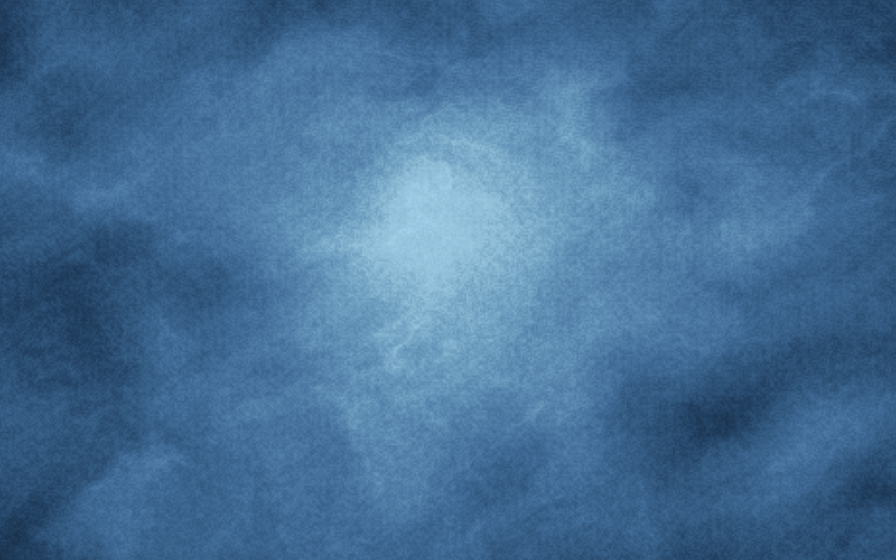
Give the GLSL for this background, as a WebGL 2 fragment shader.

```glsl
#version 300 es
precision highp float;
// A weathered blue wall: a pale off-centre glow fades into dark, blotchy edges.
// Soft tilted pools set the light, warped noise adds stains, ridged noise adds
// pale veins, and fine grain covers it all before a colour ramp is applied.
#define BASE_TONE 0.24
#define GLOW 0.53
#define CORE 0.25
#define VIGNETTE 0.20
#define STAIN 0.62
#define VEIN 0.17
#define GRAIN 0.24
#define GRAIN_SCALE 290.0

uniform vec2 u_resolution;
out vec4 fragColor;

const vec3 TONES[6] = vec3[6](
  vec3(0.13, 0.25, 0.38), vec3(0.19, 0.34, 0.49), vec3(0.25, 0.42, 0.59),
  vec3(0.33, 0.51, 0.67), vec3(0.43, 0.62, 0.75), vec3(0.56, 0.74, 0.84));

float hash(vec2 p) {
  return fract(sin(dot(p, vec2(127.1, 311.7))) * 43758.5453);
}

mat2 rotation(float a) {
  float c = cos(a), s = sin(a);
  return mat2(c, -s, s, c);
}

float noise(vec2 p) {
  vec2 i = floor(p), f = fract(p);
  f = f * f * (3.0 - 2.0 * f);
  return mix(mix(hash(i), hash(i + vec2(1, 0)), f.x),
             mix(hash(i + vec2(0, 1)), hash(i + vec2(1, 1)), f.x), f.y);
}

float fbm(vec2 p) {
  float sum = 0.0, amp = 0.5;
  for (int i = 0; i < 6; i++) {
    sum += amp * noise(p);
    p = rotation(0.6) * p * 2.03 + 17.3;
    amp *= 0.52;
  }
  return sum;
}

// Thin bright lines along the mid level of warped noise
float veins(vec2 p) {
  float sum = 0.0, amp = 0.6;
  for (int i = 0; i < 3; i++) {
    float ridge = 1.0 - abs(2.0 * noise(p) - 1.0);
    sum += amp * pow(ridge, 9.0);
    p = rotation(0.9) * p * 1.9 + 5.7;
    amp *= 0.65;
  }
  return sum;
}

// Soft ellipse, tilted counter-clockwise
float pool(vec2 p, vec2 centre, vec2 radius, float tilt) {
  vec2 q = rotation(tilt) * (p - centre) / radius;
  return exp(-dot(q, q));
}

float lighting(vec2 p) {
  float t = BASE_TONE;
  t += GLOW * pool(p, vec2(0.78, 0.53), vec2(0.50, 0.37), 0.0);
  t += CORE * pool(p, vec2(0.82, 0.59), vec2(0.30, 0.15), 0.40);
  // Lighter drifts
  t += 0.10 * pool(p, vec2(1.00, 0.30), vec2(0.10, 0.16), 0.0);
  t += 0.22 * pool(p, vec2(1.42, 0.17), vec2(0.20, 0.10), 0.4);
  t += 0.12 * pool(p, vec2(0.22, 0.04), vec2(0.20, 0.06), 0.0);
  t += 0.10 * pool(p, vec2(0.45, 0.83), vec2(0.25, 0.10), 0.3);
  // Darker hollows
  t -= 0.28 * pool(p, vec2(0.38, 0.48), vec2(0.13, 0.12), 0.5);
  t -= 0.24 * pool(p, vec2(0.09, 0.45), vec2(0.18, 0.16), 0.5);
  t -= 0.34 * pool(p, vec2(1.27, 0.25), vec2(0.14, 0.06), 0.58);
  t -= 0.16 * pool(p, vec2(1.11, 0.27), vec2(0.06, 0.08), 0.0);
  t -= 0.20 * pool(p, vec2(0.90, 0.17), vec2(0.09, 0.10), 0.0);
  t -= 0.17 * pool(p, vec2(1.24, 0.69), vec2(0.11, 0.07), 0.0);
  t -= 0.16 * pool(p, vec2(1.48, 0.36), vec2(0.14, 0.07), 0.0);
  t -= 0.12 * pool(p, vec2(0.77, 0.89), vec2(0.14, 0.08), 0.4);
  return t;
}

vec3 ramp(float t) {
  vec3 c = TONES[0] * (1.0 + 1.4 * clamp(t, -0.3, 0.0));
  for (int i = 1; i < 6; i++)
    c = mix(c, TONES[i], clamp(t * 5.0 - float(i - 1), 0.0, 1.0));
  return c + 0.30 * clamp(t - 1.0, 0.0, 0.3);
}

void main() {
  vec2 uv = gl_FragCoord.xy / u_resolution;
  vec2 p = vec2(uv.x * 1.6, uv.y);

  // Warped stains, stretched along a gentle upward slope
  vec2 slope = rotation(0.35) * p * vec2(3.6, 5.4);
  vec2 warp = vec2(fbm(slope + 3.1), fbm(slope + 41.7)) - 0.5;
  float stain = fbm(slope * 1.3 + 1.8 * warp + 9.0) - 0.5;
  float tone = lighting(p + 0.09 * warp);
  float calm = smoothstep(0.55, 1.0, tone);
  tone += STAIN * stain * mix(1.0, 0.45, calm);

  // Veins appear in broken clusters
  float cluster = smoothstep(0.42, 0.68, fbm(p * 4.0 + 23.0));
  tone += VEIN * cluster * veins(slope * 1.7 + 3.0 * warp);

  // Darkened border and fine grain
  vec2 edge = abs(uv - 0.5) * 2.0;
  tone -= VIGNETTE * smoothstep(0.55, 1.9, dot(edge, edge));
  float grain = 0.6 * noise(p * GRAIN_SCALE) + 0.4 * noise(p * GRAIN_SCALE * 0.43);
  tone += GRAIN * (grain - 0.5);

  fragColor = vec4(ramp(tone), 1.0);
}
```
